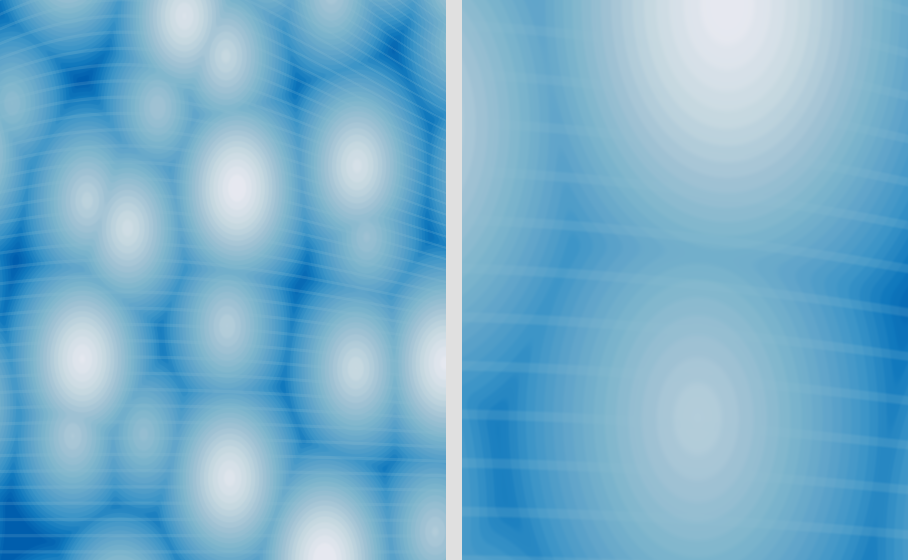
Left, the full canvas; right, a detail of the centre.
A Shadertoy shader for this background:

```glsl
// Soft upright oval glows in white and blue, with faint contour bands and thin curved lines.

vec2 hash2(vec2 cell) {
    vec3 q = fract(cell.xyx * vec3(0.1031, 0.1030, 0.0973));
    q += dot(q, q.yzx + 33.33);
    return fract((q.xx + q.yz) * q.zy);
}

// Rounded maximum: keeps a narrow, soft crease where two glows meet.
float softMax(float a, float b, float width) {
    float h = max(width - abs(a - b), 0.0) / width;
    return max(a, b) + h * h * width * 0.25;
}

// Brightness of the strongest glow, scattered on a staggered, jittered grid.
float glowField(vec2 p) {
    vec2 size = vec2(0.18, 0.25);
    float column = floor(p.x / size.x);
    float field = -1.0;
    for (int i = -2; i <= 2; i++) {
        float cx = column + float(i);
        float shift = 0.5 * mod(cx, 2.0);
        float row = floor(p.y / size.y - shift);
        for (int j = -2; j <= 2; j++) {
            vec2 cell = vec2(cx, row + float(j));
            vec2 jitter = 0.5 + 0.85 * (hash2(cell + 17.0) - 0.5);
            vec2 center = (cell + vec2(0.0, shift) + jitter) * size;
            // Evenly spread peaks, so bright and dim glows stay balanced.
            float peak = 0.64 + 0.40 * fract(dot(cell, vec2(0.755, 0.570)) + 0.3);
            float radius = length((p - center) * vec2(1.0, 0.67)) / 0.13;
            field = softMax(field, peak - 0.72 * pow(radius, 1.4), 0.05);
        }
    }
    return clamp(field, 0.0, 1.0);
}

// Gentle terraces that follow the outline of each glow.
float terrace(float t) {
    float s = t * 27.0;
    float stepped = floor(s) + smoothstep(0.3, 0.7, fract(s));
    return mix(s, stepped, 0.75) / 27.0;
}

vec3 blueToWhite(float t) {
    vec3 ramp[8] = vec3[8](
        vec3(0.00, 0.37, 0.68), vec3(0.06, 0.47, 0.74),
        vec3(0.23, 0.58, 0.78), vec3(0.37, 0.64, 0.79),
        vec3(0.49, 0.71, 0.80), vec3(0.63, 0.76, 0.83),
        vec3(0.78, 0.85, 0.88), vec3(0.90, 0.91, 0.94));
    float s = clamp(t, 0.0, 1.0) * 7.0;
    int k = min(int(s), 6);
    return mix(ramp[k], ramp[k + 1], s - float(k));
}

// Thin stripes, nearly level at the bottom and arched at the top.
float archedLines(vec2 p) {
    float arch = p.y + 1.2 * p.y * p.y * pow(abs(p.x - 0.22), 2.0);
    float offset = abs(fract(arch / 0.029) - 0.5);
    return 1.0 - smoothstep(0.06, 0.14, offset);
}

void mainImage(out vec4 fragColor, in vec2 fragCoord) {
    vec2 p = fragCoord / iResolution.y;
    float t = terrace(glowField(p));
    vec3 color = blueToWhite(t);

    // The lines show on the blue and vanish in the white.
    float lineStrength = 0.17 * archedLines(p) * (1.0 - smoothstep(0.3, 0.95, t));
    color = mix(color, vec3(0.60, 0.77, 0.83), lineStrength);

    fragColor = vec4(color, 1.0);
}
```
